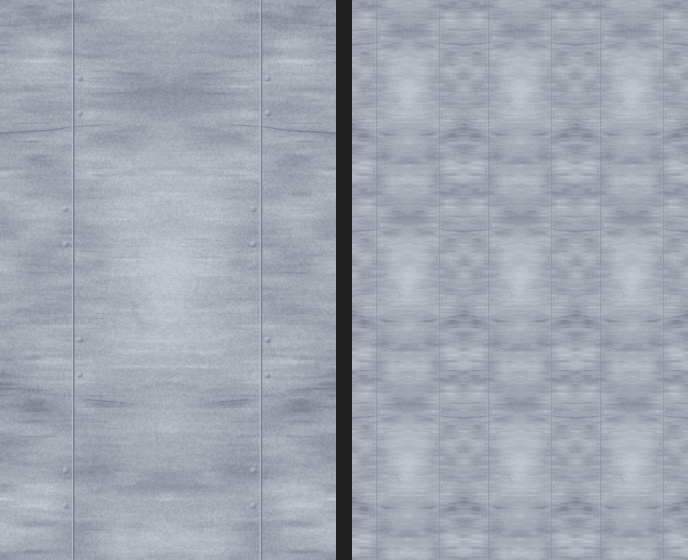
Left: one tile. Right: repeated 3 by 3.
A Shadertoy shader for this texture:

```glsl
// Brushed blue-grey metal cladding: mirrored streaks, two vertical seams, alternating rivet pairs.
const vec3 DARK = vec3(0.50, 0.52, 0.57);
const vec3 LIGHT = vec3(0.74, 0.76, 0.80);
const vec3 GROOVE = vec3(0.45, 0.47, 0.53);
const vec3 SHINE = vec3(0.76, 0.78, 0.83);
const float BASE_TONE = 0.57;
const float STREAK_GAIN = 0.80;
const float STAIN_SCALE = 1.35;
const float GRAIN_GAIN = 0.27;
const vec2 SEAM_X = vec2(0.2196, 0.7785);
const float SEAM_HALF = 0.0022;
const int RIVET_PAIRS = 4;
const float RIVET_TOP = 0.8607;
const float RIVET_STEP = 0.2335;
const float RIVET_GAP = 0.0627;
const float RIVET_RADIUS = 0.0048;

// Soft stains: distance from the middle, height, half width, half height
const int STAINS = 10;
const vec4 STAIN[STAINS] = vec4[](
    vec4(0.00, 0.54, 0.25, 0.25), vec4(0.00, 0.83, 0.15, 0.045),
    vec4(0.50, 0.98, 0.20, 0.05), vec4(0.37, 0.88, 0.10, 0.05),
    vec4(0.00, 0.14, 0.22, 0.022), vec4(0.50, 0.22, 0.20, 0.08),
    vec4(0.40, 0.11, 0.10, 0.035), vec4(0.20, 0.755, 0.08, 0.02),
    vec4(0.50, 0.44, 0.16, 0.10), vec4(0.12, 0.035, 0.16, 0.022));
const float STAIN_GAIN[STAINS] = float[](
    0.24, -0.28, -0.24, 0.16, -0.19, -0.20, 0.17, -0.16, -0.12, 0.16);

// Creases: height at the middle, slope, inner and outer end
const int CREASES = 5;
const vec4 CREASE[CREASES] = vec4[](
    vec4(0.783, -0.040, 0.12, 0.56), vec4(0.273, 0.050, 0.07, 0.28),
    vec4(0.540, 0.047, 0.12, 0.29), vec4(0.293, 0.028, 0.32, 0.56),
    vec4(0.850, 0.025, 0.14, 0.28));
const float CREASE_GAIN[CREASES] = float[](0.38, 0.40, 0.22, 0.30, 0.18);

float hash(ivec2 cell, int seed) {
    uvec2 c = uvec2(cell);
    uint h = c.x * 1597334677u ^ c.y * 3812015801u ^ uint(seed) * 2654435769u;
    h = (h ^ (h >> 15)) * 2246822519u;
    h = (h ^ (h >> 13)) * 3266489917u;
    return float((h ^ (h >> 16)) >> 8) / 16777216.0;
}

// Value noise that wraps over the unit square
float noise(vec2 p, ivec2 cells, int seed) {
    p *= vec2(cells);
    ivec2 a = ivec2(floor(p));
    vec2 f = fract(p);
    f *= f * (3.0 - 2.0 * f);
    ivec2 lo = (a + cells) % cells, hi = (a + 1 + cells) % cells;
    return mix(mix(hash(lo, seed), hash(ivec2(hi.x, lo.y), seed), f.x),
               mix(hash(ivec2(lo.x, hi.y), seed), hash(hi, seed), f.x), f.y);
}

float wrapDelta(float d) { return fract(d + 0.5) - 0.5; }

float metalTone(vec2 uv) {
    float m = abs(uv.x - 0.5);
    vec2 p = vec2(2.0 * m, uv.y);
    float tone = BASE_TONE;
    float ragged = 0.016 * (noise(p, ivec2(5, 60), 20) - 0.5);
    for (int i = 0; i < STAINS; i++) {
        vec2 d = vec2(m - STAIN[i].x, wrapDelta(uv.y + ragged - STAIN[i].y)) / STAIN[i].zw;
        tone += STAIN_SCALE * STAIN_GAIN[i] * exp(-dot(d, d));
    }
    // Horizontal brushing, stronger away from the middle
    float streak = 0.36 * noise(p, ivec2(3, 24), 1) + 0.28 * noise(p, ivec2(4, 62), 2)
                 + 0.22 * noise(p, ivec2(5, 130), 3) + 0.14 * noise(p, ivec2(7, 230), 4);
    float side = mix(0.6, 1.25, smoothstep(0.0, 0.35, m));
    tone += STREAK_GAIN * side * (streak - 0.5);
    tone += 0.26 * (noise(p, ivec2(4, 13), 5) - 0.5);
    // Sparse thin strokes, dark and bright
    float bundle = smoothstep(0.35, 0.75, noise(p, ivec2(5, 14), 21));
    tone -= 0.20 * side * bundle * smoothstep(0.65, 0.95, noise(p, ivec2(5, 150), 22));
    tone += 0.16 * smoothstep(0.72, 0.98, noise(p, ivec2(4, 110), 23));
    // Long bent creases with a soft shadow below
    for (int i = 0; i < CREASES; i++) {
        vec4 c = CREASE[i];
        float bend = 0.004 * (noise(p, ivec2(7, 5), 10 + i) - 0.5);
        float d = wrapDelta(uv.y - c.x - c.y * m - bend);
        float reach = smoothstep(c.z, c.z + 0.12, m) * (1.0 - smoothstep(c.w - 0.05, c.w, m));
        float shade = exp(-pow(d / 0.0015, 2.0)) + 0.35 * exp(-pow((d + 0.003) / 0.006, 2.0));
        tone -= CREASE_GAIN[i] * reach * shade;
    }
    // Hairline scratches and fine grain
    float hair = abs(noise(uv, ivec2(14, 24), 6) - 0.5);
    float patches = smoothstep(0.60, 0.85, noise(uv, ivec2(17, 29), 7));
    tone -= 0.10 * patches * (1.0 - smoothstep(0.0, 0.03, hair));
    float grain = noise(uv, ivec2(250, 420), 8) + 0.4 * noise(uv, ivec2(90, 380), 9) - 0.7;
    return tone + GRAIN_GAIN * grain;
}

void mainImage(out vec4 fragColor, in vec2 fragCoord) {
    vec2 uv = fragCoord / iResolution.xy;
    vec2 scale = vec2(iResolution.x / iResolution.y, 1.0);
    vec2 px = 1.0 / iResolution.xy;
    vec3 color = mix(DARK, LIGHT, clamp(metalTone(uv), 0.0, 1.1));

    for (int s = 0; s < 2; s++) {
        // Seam: dark groove with a bright left lip
        float x = uv.x - SEAM_X[s];
        vec2 line = 1.0 - smoothstep(SEAM_HALF - 0.5 * px.x, SEAM_HALF + 0.5 * px.x,
                                     abs(vec2(x, x + 1.7 * SEAM_HALF)));
        color = mix(mix(color, SHINE, 0.6 * line.y), GROOVE, 0.8 * line.x);

        // Rivet pairs alternate right and left of the seam
        for (int i = 0; i < 2 * RIVET_PAIRS; i++) {
            int pair = i / 2;
            float side = pair % 2 == 0 ? 0.0174 : -0.0250;
            float y = RIVET_TOP - RIVET_STEP * float(pair) - RIVET_GAP * float(i % 2);
            vec2 d = vec2(x - side, wrapDelta(uv.y - y)) * scale / RIVET_RADIUS;
            float soft = px.y / RIVET_RADIUS;
            float head = 1.0 - smoothstep(1.0 - soft, 1.0 + soft, length(d));
            float shadow = 1.0 - smoothstep(0.8, 1.4, length(d - vec2(0.2, -0.25)));
            float lit = clamp(0.7 + 0.5 * dot(d, vec2(-0.6, 0.8)), 0.0, 1.0);
            color = mix(color, GROOVE, 0.5 * shadow);
            color = mix(color, mix(GROOVE, SHINE, lit), 0.8 * head);
        }
    }
    fragColor = vec4(color, 1.0);
}
```
